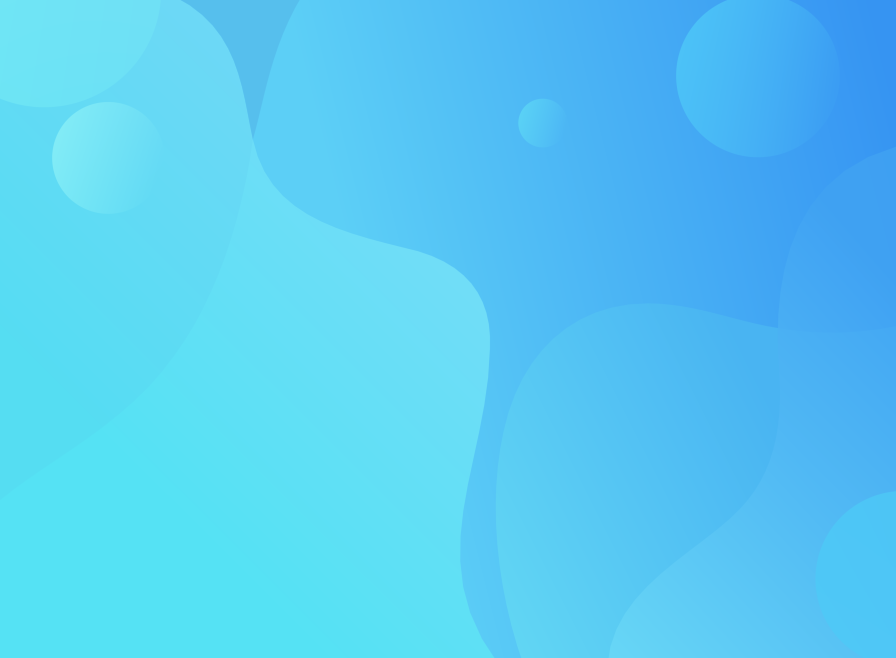
This background is drawn by a WebGL 2 fragment shader. Its source:

```glsl
#version 300 es
precision highp float;

uniform vec2 u_resolution;
out vec4 fragColor;

const float ASPECT = 1.357;
const int PIECES = 4;
const int STEPS = 12;

// Cubic Bezier point
vec2 bezier(vec2 a, vec2 b, vec2 c, vec2 d, float t) {
    float s = 1.0 - t;
    return s * s * s * a + 3.0 * s * s * t * b + 3.0 * s * t * t * c + t * t * t * d;
}

// Linear 0..1 ramp along a direction
float ramp(vec2 p, vec2 direction, float start, float end) {
    return clamp((dot(p, direction) - start) / (end - start), 0.0, 1.0);
}

// Smooth coverage from a signed distance, negative inside
float coverage(float d, float pixel) {
    return 1.0 - smoothstep(-0.7 * pixel, 0.7 * pixel, d);
}

// Signed distance to a chain of Beziers; inside is to its right (even-odd)
float curveDistance(vec2 p, vec2 k[13]) {
    float nearest = 1e6;
    float side = 1.0;
    vec2 a = k[0];
    for (int i = 0; i < PIECES; i++) {
        int j = 3 * i;
        for (int n = 1; n <= STEPS; n++) {
            vec2 b = bezier(k[j], k[j + 1], k[j + 2], k[j + 3], float(n) / float(STEPS));
            vec2 e = b - a;
            vec2 w = p - a;
            vec2 d = w - e * clamp(dot(w, e) / dot(e, e), 0.0, 1.0);
            nearest = min(nearest, dot(d, d));
            if ((a.y > p.y) != (b.y > p.y) && w.x > w.y * e.x / e.y) side = -side;
            a = b;
        }
    }
    return side * sqrt(nearest);
}

// Translucent disc whose tint fades from left to right
vec3 bubble(vec3 color, vec2 p, vec2 center, float radius, vec3 tint, vec2 alpha, float pixel) {
    vec2 q = (p - center) / radius;
    float fade = mix(alpha.x, alpha.y, ramp(q, vec2(0.95, -0.3), -0.95, 0.95));
    return mix(color, tint, fade * coverage((length(q) - 1.0) * radius, pixel));
}

void main() {
    vec2 p = gl_FragCoord.xy / u_resolution * vec2(ASPECT, 1.0);
    float pixel = 1.0 / u_resolution.y;

    // Outlines of the flowing shapes
    vec2 sheetEdge[13] = vec2[13](
        vec2(0.265, 1.005), vec2(0.362, 0.956), vec2(0.366, 0.867), vec2(0.383, 0.788),
        vec2(0.406, 0.678), vec2(0.504, 0.650), vec2(0.610, 0.624), vec2(0.707, 0.604),
        vec2(0.746, 0.549), vec2(0.742, 0.470), vec2(0.739, 0.293), vec2(0.633, 0.152),
        vec2(0.756, -0.011));
    vec2 shadeEdge[13] = vec2[13](
        vec2(0.459, 1.009), vec2(0.410, 0.929), vec2(0.401, 0.850), vec2(0.383, 0.788),
        vec2(0.366, 0.664), vec2(0.327, 0.546), vec2(0.265, 0.461), vec2(0.191, 0.355),
        vec2(0.080, 0.306), vec2(0.0, 0.240), vec2(-0.035, 0.205), vec2(-0.106, 0.117),
        vec2(-0.106, -0.060));
    vec2 lobeEdge[13] = vec2[13](
        vec2(0.793, -0.011), vec2(0.751, 0.108), vec2(0.739, 0.240), vec2(0.763, 0.346),
        vec2(0.788, 0.461), vec2(0.866, 0.539), vec2(0.981, 0.539), vec2(1.051, 0.539),
        vec2(1.113, 0.512), vec2(1.175, 0.502), vec2(1.246, 0.489), vec2(1.325, 0.493),
        vec2(1.396, 0.514));
    vec2 waveEdge[13] = vec2[13](
        vec2(0.920, -0.011), vec2(0.928, 0.108), vec2(1.060, 0.161), vec2(1.122, 0.228),
        vec2(1.170, 0.279), vec2(1.186, 0.346), vec2(1.180, 0.435), vec2(1.173, 0.532),
        vec2(1.173, 0.726), vec2(1.357, 0.777), vec2(1.375, 0.783), vec2(1.396, 0.788),
        vec2(1.413, 0.792));

    // Gradients
    vec3 sky = mix(vec3(0.36, 0.81, 0.965), vec3(0.21, 0.58, 0.95),
                   ramp(p, vec2(1.0, 0.25), 0.687, 1.57));
    vec3 sheet = mix(vec3(0.335, 0.885, 0.955), vec3(0.44, 0.865, 0.97),
                     ramp(p, vec2(1.0), 0.5, 1.27));
    vec3 lobe = mix(vec3(0.385, 0.845, 0.955), vec3(0.285, 0.705, 0.95),
                    ramp(p, vec2(1.0, 0.5), 0.76, 1.366));
    vec3 wave = mix(vec3(0.41, 0.845, 0.965), vec3(0.25, 0.635, 0.95),
                    ramp(p, vec2(1.0), 0.936, 1.943));

    // Layers, back to front
    float inSheet = coverage(-curveDistance(p, sheetEdge), pixel);
    float inShade = coverage(-curveDistance(p, shadeEdge), pixel);
    vec3 color = mix(sky, lobe, coverage(curveDistance(p, lobeEdge), pixel));
    color = mix(color, wave, 0.85 * coverage(curveDistance(p, waveEdge), pixel));
    color = mix(color, sheet, inSheet);
    color = mix(color, vec3(0.33, 0.73, 0.92), inShade * mix(0.75, 0.13, inSheet));

    // Bubbles
    color = bubble(color, p, vec2(0.067, 1.014), 0.177, vec3(0.46, 0.92, 0.96), vec2(0.8, 0.4), pixel);
    color = bubble(color, p, vec2(0.164, 0.760), 0.085, vec3(0.56, 0.95, 0.97), vec2(0.7, 0.0), pixel);
    color = bubble(color, p, vec2(0.822, 0.813), 0.037, vec3(0.36, 0.84, 0.96), vec2(0.8, 0.0), pixel);
    color = bubble(color, p, vec2(1.148, 0.885), 0.124, vec3(0.30, 0.77, 0.97), vec2(0.9, 0.08), pixel);
    color = bubble(color, p, vec2(1.369, 0.120), 0.134, vec3(0.30, 0.79, 0.965), vec2(0.8, 0.7), pixel);

    fragColor = vec4(color, 1.0);
}
```
